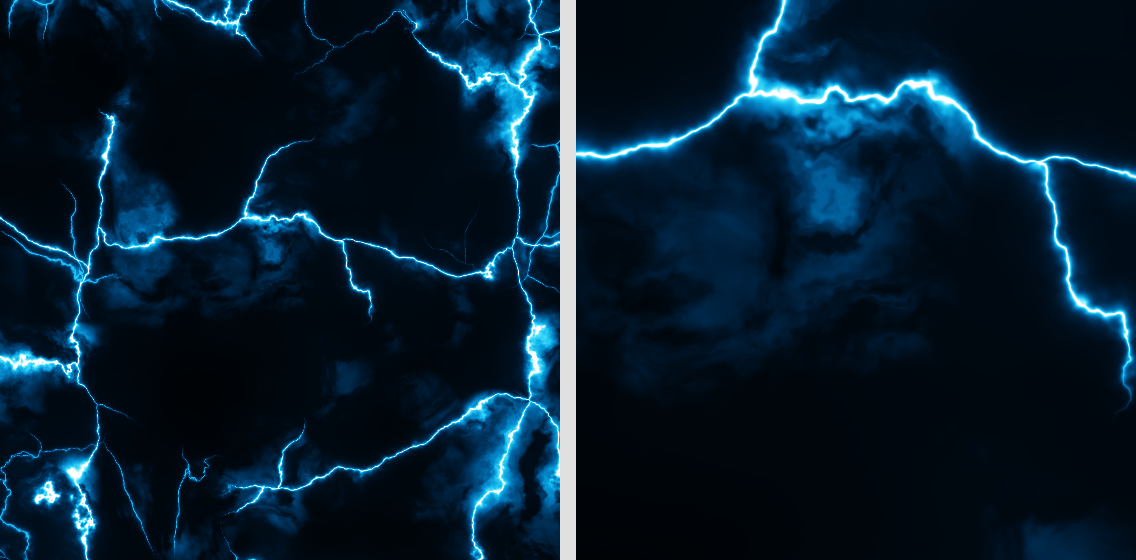
Left: the whole. Right: its middle third, enlarged.
Reproduce this texture procedurally as a Shadertoy shader.

```glsl
vec2 hash22(vec2 p) {
    vec3 q = fract(vec3(p.xyx) * vec3(0.1031, 0.1030, 0.0973));
    q += dot(q, q.yzx + 33.33);
    return fract((q.xx + q.yz) * q.zy);
}

float noise(vec2 p) {
    vec2 cell = floor(p), f = fract(p);
    f = f * f * f * (f * (f * 6.0 - 15.0) + 10.0);
    float low = mix(hash22(cell).x, hash22(cell + vec2(1, 0)).x, f.x);
    float high = mix(hash22(cell + vec2(0, 1)).x, hash22(cell + vec2(1, 1)).x, f.x);
    return mix(low, high, f.y);
}

float fbm(vec2 p, int octaves) {
    float sum = 0.0, total = 0.0, amplitude = 0.5;
    for (int i = 0; i < octaves; i++) {
        sum += amplitude * noise(p);
        total += amplitude;
        amplitude *= 0.54;
        p = mat2(1.6, 1.2, -1.2, 1.6) * p + 7.3;
    }
    return sum / total;
}

// Centred noise displacement
vec2 wander(vec2 p, int octaves) {
    return vec2(fbm(p, octaves), fbm(p + 41.7, octaves)) - 0.5;
}

// Distance to the nearest border between Voronoi cells
float cellBorder(vec2 p) {
    vec2 cell = floor(p), f = fract(p);
    vec2 nearest = vec2(0), nearestCell = vec2(0);
    float best = 9.0;
    for (int y = -1; y <= 1; y++)
    for (int x = -1; x <= 1; x++) {
        vec2 g = vec2(x, y);
        vec2 r = g + 0.1 + 0.8 * hash22(cell + g) - f;
        if (dot(r, r) < best) {
            best = dot(r, r);
            nearest = r;
            nearestCell = g;
        }
    }
    float border = 9.0;
    for (int y = -2; y <= 2; y++)
    for (int x = -2; x <= 2; x++) {
        vec2 g = nearestCell + vec2(x, y);
        vec2 r = g + 0.1 + 0.8 * hash22(cell + g) - f;
        vec2 gap = r - nearest;
        if (dot(gap, gap) > 0.0001)
            border = min(border, dot(0.5 * (nearest + r), normalize(gap)));
    }
    return border;
}

// Hot core with a quickly fading halo
float bolt(float dist, float width) {
    return pow(max(width, 0.00001) / (dist + 0.0006), 1.65);
}

void mainImage(out vec4 fragColor, in vec2 fragCoord) {
    vec2 p = fragCoord / iResolution.y + 3.0;

    // Jagged paths, which curl up inside the knots
    float knot = smoothstep(0.6, 0.84, noise(p * 8.0 + 5.0));
    vec2 path = p + 0.26 * wander(p * 3.2, 3)
                  + (0.045 + 0.06 * knot) * wander(p * 17.0, 5);

    // Main bolts taper out where the power drops
    float power = smoothstep(0.3, 0.58, noise(p * 3.6 + 19.0));
    float mainDist = cellBorder(path * 2.8) / 2.8;
    float width = 0.0038 * power * (0.5 + 0.6 * noise(p * 11.0) + 0.6 * knot);
    float energy = bolt(mainDist, width);

    // Thin side branches
    float branchPower = smoothstep(0.5, 0.78, noise(p * 4.2 + 63.0));
    float branchDist = cellBorder(path * 5.3 + 23.0) / 5.3;
    energy += min(bolt(branchDist, 0.0016 * branchPower), 1.4);

    // Drifting clouds and glowing plasma around the knots
    float cloud = smoothstep(0.47, 0.8, fbm(p * 6.0 + 0.5 * wander(p * 8.0, 3), 6));
    float wisps = smoothstep(0.32, 0.72, fbm(path * 22.0 + 11.0, 5));
    float nearBolt = power * exp(-mainDist / 0.035);
    energy += cloud * wisps * (0.16 + 0.7 * nearBolt + 0.4 * branchPower);
    energy += 2.2 * knot * power * wisps * exp(-mainDist / 0.018);
    energy += 0.008 + 0.04 * fbm(p * 3.0 + 31.0, 4);

    // Black through blue and cyan to white
    energy = min(energy, 8.0);
    vec3 exposure = vec3(0.045 * energy * energy * energy, energy, 2.0 * energy);
    fragColor = vec4(1.0 - exp(-exposure), 1.0);
}
```
